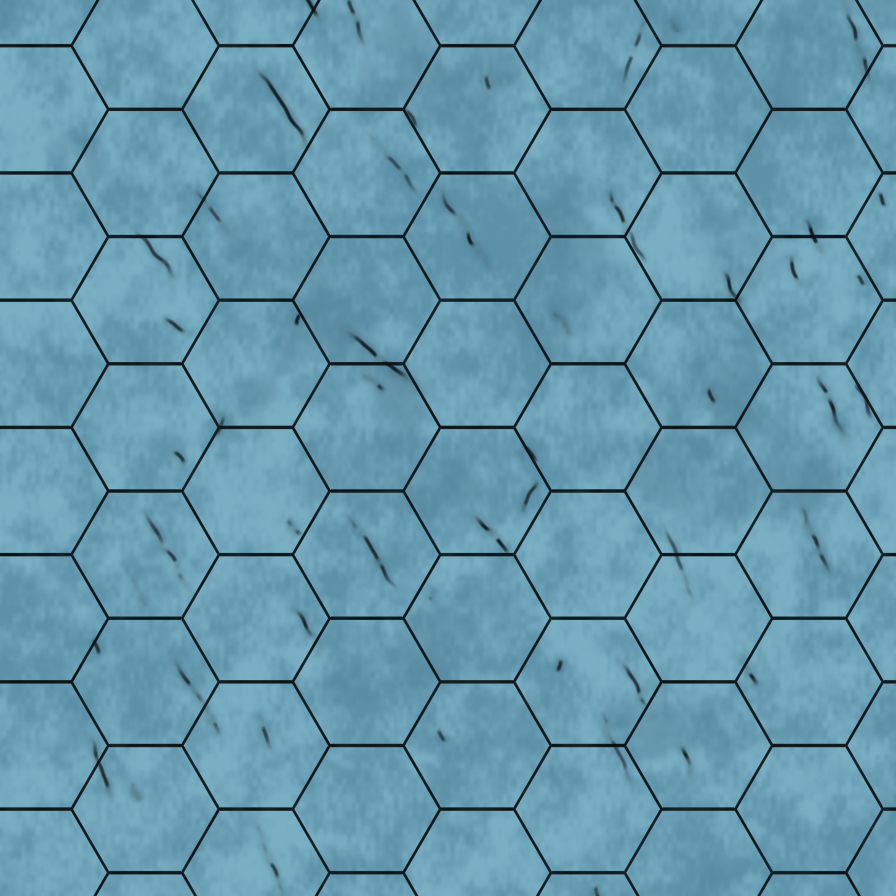
Write a WebGL 2 fragment shader that draws this pattern.

```glsl
#version 300 es
precision highp float;
// Flat-topped hexagon tiles in mottled blue, with thin black joints.
// Layered value noise stains the glaze; dark broken scratches are scattered
// one per cell of a jittered grid, turned along a smooth flow.

uniform vec2 u_resolution;
out vec4 fragColor;

float hash(vec2 p) {
  vec3 q = fract(vec3(p.xyx) * 0.1031);
  q += dot(q, q.yzx + 33.33);
  return fract((q.x + q.y) * q.z);
}

float noise(vec2 p) {
  vec2 i = floor(p), f = fract(p);
  f = f * f * (3.0 - 2.0 * f);
  return mix(mix(hash(i), hash(i + vec2(1, 0)), f.x),
             mix(hash(i + vec2(0, 1)), hash(i + vec2(1, 1)), f.x), f.y);
}

float fbm(vec2 p) {
  float sum = 0.0, amp = 0.5;
  for (int i = 0; i < 4; i++) {
    sum += amp * noise(p);
    p = mat2(1.6, 1.2, -1.2, 1.6) * p + 7.3;
    amp *= 0.5;
  }
  return sum / 0.9375;
}

// Coverage of the joints between hexagons
float joints(vec2 p, float pixel) {
  vec2 q = (p - vec2(0.1621, 0.097)) / vec2(0.1426, 0.142);
  vec2 period = vec2(1.732, 1.0);
  vec2 a = mod(q + 0.5 * period, period) - 0.5 * period;
  vec2 b = mod(q, period) - 0.5 * period;
  vec2 local = abs(dot(a, a) < dot(b, b) ? a : b);
  float slant = dot(local, vec2(0.866, 0.5));
  float toEdge = (0.5 - max(local.y, slant)) * 0.142;
  float halfWidth = local.y > slant ? 0.0019 : 0.0015;
  return 1.0 - smoothstep(halfWidth - 0.7 * pixel, halfWidth + 0.7 * pixel, toEdge);
}

// Tilt of the scratches away from vertical, steepest lean left of centre
float flowTilt(vec2 p) {
  vec2 d = p - vec2(0.35, 0.58);
  return 0.34 + 0.5 * exp(-9.0 * dot(d, d));
}

// x: dark core, y: soft smudge around it
vec2 scratches(vec2 p, float pixel) {
  const float CELL = 0.118;
  vec2 home = floor(p / CELL), cover = vec2(0.0);
  for (int j = -1; j <= 1; j++)
  for (int i = -1; i <= 1; i++) {
    vec2 id = home + vec2(i, j);
    vec2 seed = id + 41.0;
    vec2 centre = (id + vec2(hash(seed), hash(seed + 17.0))) * CELL;
    bool worn = centre.x > 0.1 && centre.x < 0.79 + 0.33 * centre.y;
    if (!worn || hash(seed + 31.0) > 0.74) continue;

    // A few marks lean the other way
    float tilt = flowTilt(centre) + 0.25 * (hash(seed + 53.0) - 0.5);
    if (hash(seed + 71.0) < 0.13) tilt = -0.35;
    vec2 along = vec2(sin(tilt), -cos(tilt));
    vec2 d = p - centre;
    float t = dot(d, along);
    float size = hash(seed + 89.0);
    float reach = 0.008 + 0.05 * size * size;
    float wobble = 0.005 * (noise(vec2(t * 60.0, seed.x * 7.0 + seed.y)) - 0.5);
    float side = abs(dot(d, vec2(-along.y, along.x)) + wobble);

    // Taper the ends and break the stroke along its length
    float taper = 1.0 - smoothstep(0.35, 1.0, abs(t) / reach);
    float broken = smoothstep(0.2, 0.55, noise(vec2(t * 75.0, hash(seed) * 90.0)));
    float ink = mix(0.5, 1.0, hash(seed + 97.0));
    float core = 1.0 - smoothstep(0.0005, 0.0028 + 0.5 * pixel, side);
    float haloEnd = 1.0 - smoothstep(0.5, 1.3, abs(t) / reach);
    float halo = exp(-side * side / 0.00003) * haloEnd;
    cover = max(cover, vec2(core * taper * broken * ink, halo * ink));
  }
  return cover;
}

void main() {
  vec2 p = gl_FragCoord.xy / u_resolution.y;
  float pixel = 1.0 / u_resolution.y;

  // Mottled glaze: broad clouds, blotches and fine upright grain
  float cloud = fbm(p * 7.0 + 3.0);
  float blotch = fbm(p * 32.0 + 19.0);
  float grain = noise(p * vec2(190.0, 110.0));
  float tone = 0.5 + 0.75 * (cloud - 0.5) + 0.95 * (blotch - 0.5) + 0.28 * (grain - 0.5);
  vec3 glaze = mix(vec3(0.36, 0.57, 0.66), vec3(0.475, 0.685, 0.765),
                   smoothstep(0.1, 0.9, tone));
  float stain = smoothstep(0.56, 0.8, fbm(p * 11.0 + 60.0));
  glaze = mix(glaze, vec3(0.33, 0.51, 0.60), 0.5 * stain);

  // Wear, then joints
  vec2 wear = scratches(p, pixel);
  float smudge = wear.y * (0.15 + 0.4 * noise(p * 130.0));
  vec3 color = mix(glaze, vec3(0.23, 0.34, 0.39), smudge);
  color = mix(color, vec3(0.05, 0.08, 0.09), 0.95 * wear.x);
  float jointInk = 0.88 + 0.12 * noise(p * 60.0);
  color = mix(color, vec3(0.04, 0.07, 0.08), joints(p, pixel) * jointInk);
  fragColor = vec4(color, 1.0);
}
```
